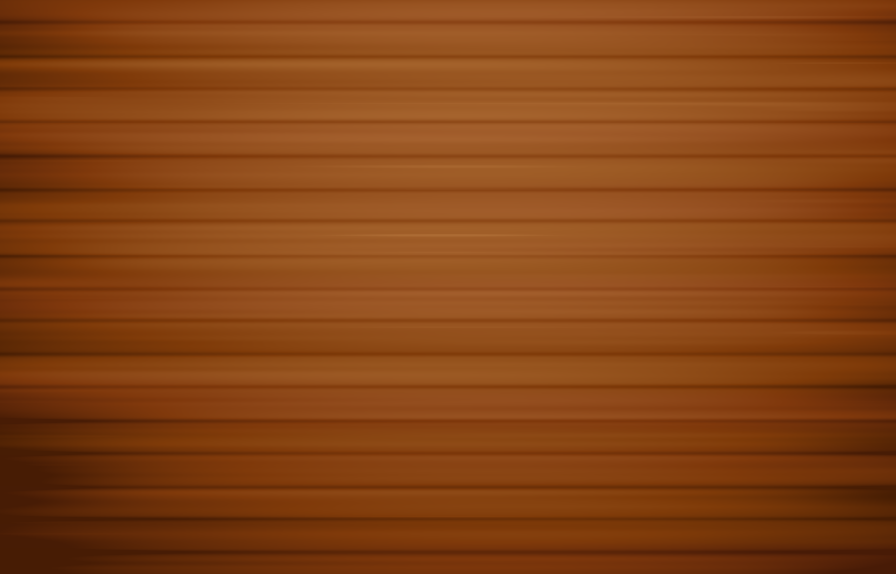
Write a Shadertoy shader that draws this texture.

```glsl
// Warm brown wooden slats with soft horizontal grain, dark seams and shaded edges.
#define SLATS 17.35
#define SLAT_OFFSET 0.36
#define SEAM_WIDTH 0.072
#define SEAM_DEPTH 0.19
#define GRAIN 0.18
#define GLINT 0.15
#define SMUDGE 0.28
#define LIGHT_CENTRE vec2(0.53, 0.69)
#define LIGHT_FALLOFF vec2(1.75, 0.92)
#define DARK_WOOD vec3(0.25, 0.095, 0.015)
#define MID_WOOD vec3(0.50, 0.225, 0.04)
#define PALE_WOOD vec3(0.66, 0.40, 0.19)

float hash(vec2 p) {
    return fract(sin(dot(p, vec2(127.1, 311.7))) * 43758.5453);
}

float noise(vec2 p) {
    vec2 cell = floor(p), f = fract(p);
    f = f * f * (3.0 - 2.0 * f);
    float low = mix(hash(cell), hash(cell + vec2(1, 0)), f.x);
    float high = mix(hash(cell + vec2(0, 1)), hash(cell + vec2(1, 1)), f.x);
    return mix(low, high, f.y);
}

// Layers of noise drawn out along x, centred on zero
float grain(vec2 p) {
    float sum = 0.0, amplitude = 1.0;
    vec2 scale = vec2(0.55, 36.0);
    for (int i = 0; i < 3; i++) {
        sum += amplitude * (noise(p * scale + float(i) * 17.3) - 0.5);
        scale *= vec2(1.5, 1.9);
        amplitude *= 0.68;
    }
    return sum;
}

// Dark line between two slats, with a faint shadow above it
float seam(float row, float x) {
    float id = floor(row + 0.5);
    float d = row - id - 0.08 * (hash(vec2(id, 3.0)) - 0.5);
    float strength = 0.8 + 0.4 * noise(vec2(x * 1.2, id * 5.0));
    float line = exp(-d * d / (SEAM_WIDTH * SEAM_WIDTH));
    float shadow = 0.22 * exp(-abs(d) / 0.16) * smoothstep(-0.05, 0.05, d);
    return strength * (line + shadow);
}

void mainImage(out vec4 fragColor, in vec2 fragCoord) {
    vec2 uv = fragCoord / iResolution.xy;
    vec2 p = fragCoord / iResolution.y;
    float row = uv.y * SLATS + SLAT_OFFSET;

    // Broad light, brightest above the middle
    vec2 away = uv - LIGHT_CENTRE;
    float tone = 0.89 - dot(away * away, LIGHT_FALLOFF);

    // Slat tone and grain
    tone += 0.05 * (hash(vec2(floor(row), 9.0)) - 0.5);
    tone += GRAIN * grain(p);

    // Dark smudges towards the sides
    float side = smoothstep(0.28, 0.52, abs(away.x));
    tone -= SMUDGE * side * (noise(vec2(p.x * 2.0, p.y * 22.0) + 41.0) - 0.45);

    // Few long thin glints
    float glint = smoothstep(0.82, 1.0, noise(vec2(p.x * 1.3, p.y * 100.0) + 73.0));
    tone += GLINT * glint * (1.0 - 0.7 * side);

    tone -= SEAM_DEPTH * seam(row, p.x);
    tone = clamp(tone, 0.06, 1.05);

    // Wood colour with a slight drift between red and yellow
    vec3 color = mix(DARK_WOOD, MID_WOOD, min(tone * 2.0, 1.0));
    color = mix(color, PALE_WOOD, max(tone * 2.0 - 1.0, 0.0));
    float drift = noise(vec2(p.x * 0.8, p.y * 30.0) + 90.0) - 0.5;
    color += drift * vec3(-0.004, 0.012, -0.016);

    fragColor = vec4(clamp(color, 0.0, 1.0), 1.0);
}
```
